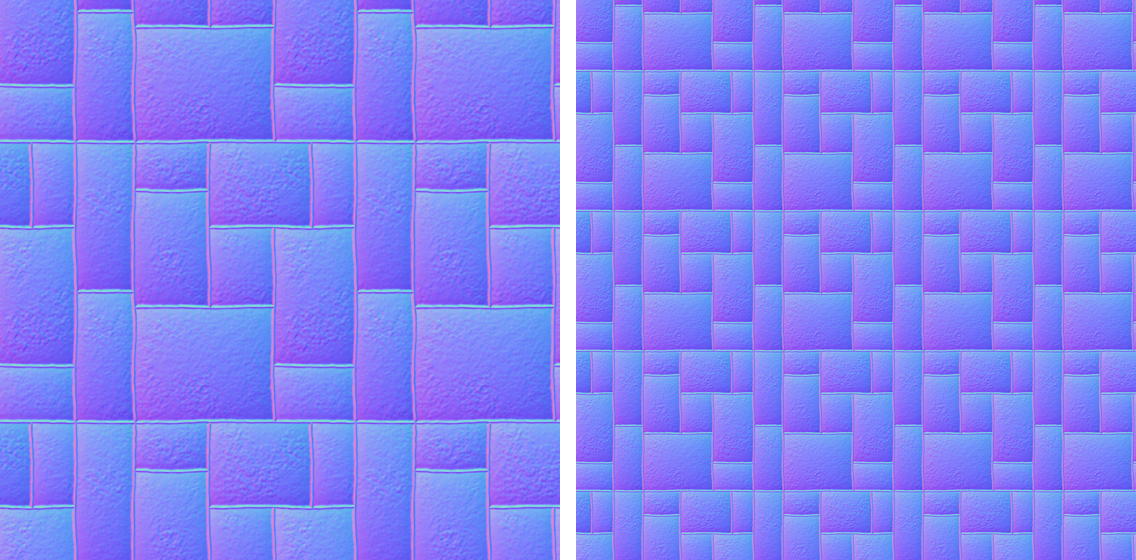
Left, the tile; right, the same tile 2 across and 2 down.
This texture map is drawn by a WebGL 1 fragment shader. Its source:

```glsl
precision highp float;
// Tangent-space normal map of fitted paving slabs: each tile is a column of two
// slabs beside a pinwheel of eight. Slopes of the domed slabs, the raised joint
// beads and a wrapped noise relief are summed, then encoded as colour.

uniform vec2 u_resolution;

#define REPEATS 2.0
#define TILE_OFFSET vec2(0.272, 0.507)
#define DOME_SLOPE vec2(0.29, 0.33)
#define BASE_TILT vec2(-0.03, 0.0)
#define RIM_SLOPE 0.24
#define TILT 0.04
#define BEAD_WIDTH vec2(0.0055, 0.0085)
#define BEAD_SLOPE vec2(2.0, 4.2)
#define WARP 0.009
#define WOBBLE 0.002
#define RELIEF 0.0011
#define GRAIN 0.0016

float hash(vec2 p) {
  vec3 q = fract(vec3(p.xyx) * vec3(0.1031, 0.1030, 0.0973));
  q += dot(q, q.yzx + 33.33);
  return fract((q.x + q.y) * q.z);
}

// Value noise over the unit tile, wrapping after "cells" cells
float noise(vec2 t, float cells, float seed) {
  vec2 p = t * cells;
  vec2 i = floor(p);
  vec2 f = p - i;
  f = f * f * f * (f * (f * 6.0 - 15.0) + 10.0);
  vec2 a = mod(i, cells) + seed;
  vec2 b = mod(i + 1.0, cells) + seed;
  return mix(mix(hash(a), hash(vec2(b.x, a.y)), f.x),
             mix(hash(vec2(a.x, b.y)), hash(b), f.x), f.y);
}

// Slab holding p, as (left, top, right, bottom)
vec4 slabAt(vec2 p) {
  if (p.x < 0.208)
    return p.y < 0.539 ? vec4(0.0, 0.0, 0.208, 0.539) : vec4(0.0, 0.539, 0.208, 1.0);
  if (p.x < 0.474 && p.y < 0.591)
    return p.y < 0.177 ? vec4(0.208, 0.0, 0.474, 0.177) : vec4(0.208, 0.177, 0.474, 0.591);
  if (p.y < 0.305)
    return p.x < 0.844 ? vec4(0.474, 0.0, 0.844, 0.305) : vec4(0.844, 0.0, 1.0, 0.305);
  if (p.x < 0.707)
    return p.y < 0.591 ? vec4(0.474, 0.305, 0.707, 0.591) : vec4(0.208, 0.591, 0.707, 1.0);
  return p.y < 0.802 ? vec4(0.707, 0.305, 1.0, 0.802) : vec4(0.707, 0.802, 1.0, 1.0);
}

// Chipped plateaus with grain; whole-number rotations hide the grid and still wrap
float relief(vec2 t) {
  vec2 a = vec2(2.0 * t.x + t.y, 2.0 * t.y - t.x);
  vec2 b = vec2(t.x - t.y, t.x + t.y);
  float chips = noise(a, 19.0, 11.0) * 0.5 + noise(b, 53.0, 47.0) * 0.5;
  return RELIEF * smoothstep(0.32, 0.68, chips) + GRAIN * noise(a, 47.0, 83.0);
}

vec2 reliefSlope(vec2 t) {
  float e = 0.002;
  float h = relief(t);
  return vec2(relief(t + vec2(e, 0.0)) - h, relief(t + vec2(0.0, e)) - h) / e;
}

vec3 normalColour(vec2 uv) {
  vec2 t = fract(vec2(uv.x, 1.0 - uv.y) * REPEATS - TILE_OFFSET);

  // Slightly uneven joints
  vec2 bend = vec2(noise(t, 6.0, 5.0), noise(t, 6.0, 29.0)) - 0.5;
  vec2 shake = vec2(noise(t, 48.0, 61.0), noise(t, 48.0, 97.0)) - 0.5;
  vec2 p = fract(t + WARP * bend + WOBBLE * shake);

  vec4 slab = slabAt(p);
  vec2 size = slab.zw - slab.xy;
  vec2 q = (p - slab.xy) / size;
  vec2 inward = sign(0.5 - q);
  vec2 edge = min(p - slab.xy, slab.zw - p);
  float d = min(edge.x, edge.y);
  vec2 axis = edge.x < edge.y ? vec2(1.0, 0.0) : vec2(0.0, 1.0);

  // The rising flank of a bead is broader and steeper than the falling one
  float rising = step(dot(inward, axis), 0.0);
  float width = mix(BEAD_WIDTH.x, BEAD_WIDTH.y, rising);
  float steepness = mix(BEAD_SLOPE.x, BEAD_SLOPE.y, rising);

  // Domed face, flatter in the middle, with steep rims and a small tilt per slab
  vec2 tilt = vec2(hash(slab.xy * 91.0 + 3.0), hash(slab.zw * 73.0 + 7.0)) - 0.5;
  vec2 m = 1.0 - 2.0 * q;
  vec2 slope = DOME_SLOPE * m * (0.72 + 0.4 * m * m) + BASE_TILT + TILT * tilt;
  slope += RIM_SLOPE * inward * exp(-edge / 0.013);
  float wear = mix(0.55, 1.2, smoothstep(0.25, 0.75, noise(t, 9.0, 19.0)));
  slope += reliefSlope(t) * wear * mix(0.5, 1.0, smoothstep(0.0, 0.07, d));
  slope *= smoothstep(0.0, width * 1.5, d);

  // Raised bead along the joints, worn unevenly
  float k = d / width;
  float bead = steepness * k * exp(-k * k * 1.8) * mix(0.65, 1.3, noise(t, 80.0, 131.0));
  slope -= inward * axis * bead;

  return (0.5 + 0.5 * normalize(vec3(slope, 1.0))) * vec3(1.0, 1.0, 0.985);
}

void main() {
  // Four samples per pixel smooth the thin joints
  vec3 colour = vec3(0.0);
  for (int j = 0; j < 2; j++) {
    for (int i = 0; i < 2; i++) {
      vec2 jitter = vec2(float(i), float(j)) * 0.5 - 0.25;
      colour += normalColour((gl_FragCoord.xy + jitter) / u_resolution);
    }
  }
  gl_FragColor = vec4(colour * 0.25, 1.0);
}
```
